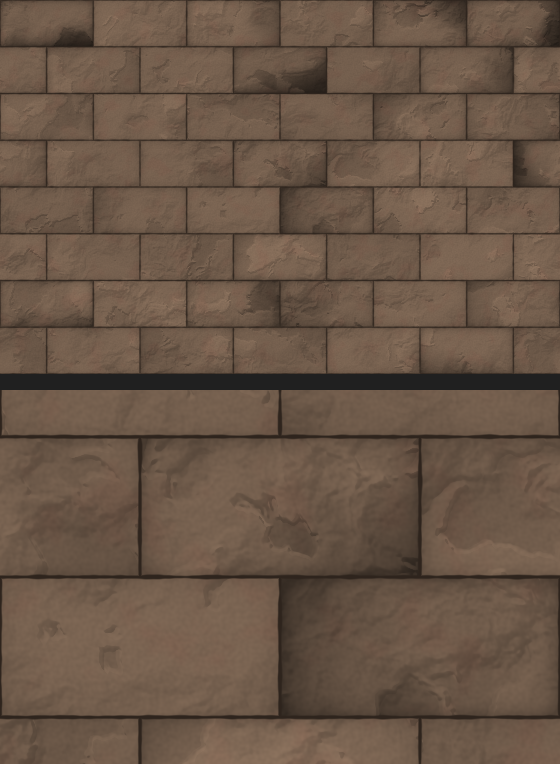
Top: the whole. Bottom: its middle third, enlarged.
This texture is drawn by a Shadertoy shader. Its source:

```glsl
#define COLUMNS 6.0
#define ROWS 8.0
#define JOINT_HALF_WIDTH 0.012
#define EDGE_WOBBLE 0.010
#define LAYERS 2.7
#define RELIEF 0.085
#define GRAIN 0.035
#define TONE_SPREAD 0.10
#define SHADOW_DEPTH 0.50
#define STONE_COLOR vec3(0.460, 0.376, 0.308)
#define RUST_COLOR vec3(0.465, 0.352, 0.290)
#define JOINT_COLOR vec3(0.180, 0.142, 0.114)

vec2 hash2(vec2 p) {
    vec3 q = fract(p.xyx * vec3(0.1031, 0.1030, 0.0973));
    q += dot(q, q.yzx + 33.33);
    return fract((q.xx + q.yz) * q.zy);
}

// Gradient noise, roughly -0.7 to 0.7
float noise(vec2 p) {
    vec2 cell = floor(p), f = fract(p);
    vec2 u = f * f * f * (f * (f * 6.0 - 15.0) + 10.0);
    vec4 corner;
    for (int i = 0; i < 4; i++) {
        vec2 o = vec2(i & 1, i >> 1);
        float angle = 6.2832 * hash2(cell + o).x;
        corner[i] = dot(vec2(cos(angle), sin(angle)), f - o);
    }
    return mix(mix(corner.x, corner.y, u.x), mix(corner.z, corner.w, u.x), u.y);
}

float fbm(vec2 p) {
    float sum = 0.0, amplitude = 0.6;
    for (int i = 0; i < 5; i++) {
        sum += amplitude * noise(p);
        p = mat2(1.6, 1.2, -1.2, 1.6) * p + 5.3;
        amplitude *= 0.5;
    }
    return sum;
}

// Cleft stone: warped layers that break off in thin ledges
float stoneHeight(vec2 p) {
    vec2 warp = vec2(fbm(p * 1.3 + 11.0), fbm(p * 1.3 + 47.0));
    float broad = fbm(p * 0.85 + 0.4 * warp);
    float level = broad * LAYERS + 0.5;
    float ledge = (floor(level) + smoothstep(0.0, 0.12, fract(level)) - 0.5) / LAYERS;
    float chipped = smoothstep(-0.3, 0.3, noise(p * 1.2 + 83.0));
    return mix(broad, ledge, 0.15 + 0.7 * chipped) + GRAIN * fbm(p * 6.0);
}

void mainImage(out vec4 fragColor, in vec2 fragCoord) {
    // One unit is one brick height; bricks are two units long
    vec2 p = fragCoord / iResolution.xy * vec2(2.0 * COLUMNS, ROWS);
    float pixel = ROWS / iResolution.y;

    // Running bond, wrapping from side to side
    float row = floor(p.y);
    float x = p.x + mod(row + 1.0, 2.0);
    vec2 id = vec2(mod(floor(x / 2.0), COLUMNS), row);
    vec2 local = vec2(mod(x, 2.0), fract(p.y)) - vec2(1.0, 0.5);
    vec2 seed = hash2(id + 3.7);
    vec2 variation = hash2(id * 1.7 + 29.0);
    vec2 q = local + floor(seed * 200.0) + variation;

    // Relief lit from the upper left, with ledges darker than highlights
    float e = 0.02;
    float h = stoneHeight(q);
    vec2 slope = vec2(stoneHeight(q + vec2(e, 0.0)), stoneHeight(q + vec2(0.0, e))) - h;
    float light = tanh(-0.8 * dot(slope / e, normalize(vec2(-0.6, 0.8))));
    float tone = 0.985 + TONE_SPREAD * (seed.x - 0.5);
    tone += RELIEF * (light < 0.0 ? 1.5 : 0.7) * light * (0.6 + 0.6 * variation.x);
    tone += 0.24 * h;

    // Soft shadow gathering on one side of some bricks, deeper in low layers
    float angle = 6.2832 * variation.y;
    float side = dot(local * vec2(0.6, 1.1), vec2(cos(angle), sin(angle)));
    float shadow = smoothstep(-0.1, 0.8, side - 0.6 * h);
    tone -= SHADOW_DEPTH * shadow * seed.y * seed.y;

    // Darkened rims and a slightly uneven outline
    vec2 inset = vec2(1.0, 0.5) - abs(local);
    float edge = min(inset.x, inset.y);
    float rim = exp(-inset.x / 0.08) + exp(-inset.y / 0.07);
    tone *= 1.0 - 0.24 * min(rim, 1.2) * (0.25 + 0.9 * seed.y);
    edge += EDGE_WOBBLE * (noise(p * 5.0) + 0.5 * noise(p * 13.0));

    // Faint rust patches and fine speckle
    float rust = 0.5 * smoothstep(0.02, 0.35, fbm(q * 2.3 + 61.0));
    vec3 color = mix(STONE_COLOR, RUST_COLOR, rust) * tone;
    color *= 1.0 + 0.05 * noise(q * 31.0);

    float face = smoothstep(-pixel, pixel, edge - JOINT_HALF_WIDTH);
    fragColor = vec4(mix(JOINT_COLOR, color, face), 1.0);
}
```
